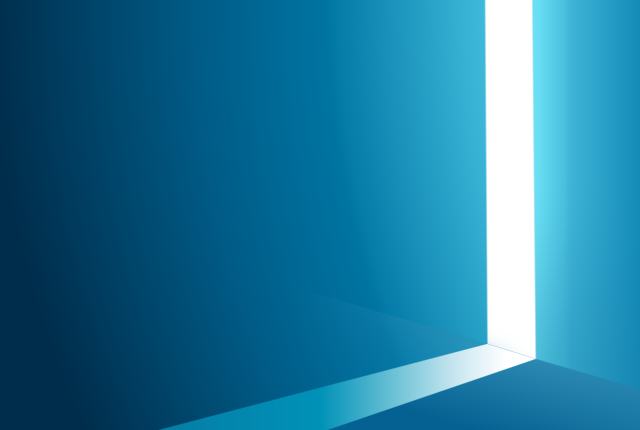
Reproduce this background procedurally as a WebGL 1 fragment shader.

```glsl
precision highp float;

uniform vec2 u_resolution;

const vec3 NAVY = vec3(0.0, 0.175, 0.295);
const vec3 DEEP = vec3(0.0, 0.36, 0.53);
const vec3 BLUE = vec3(0.0, 0.465, 0.645);
const vec3 CYAN = vec3(0.25, 0.73, 0.86);
const vec3 GLOW = vec3(0.42, 0.88, 0.96);
const vec3 TEAL = vec3(0.0, 0.57, 0.72);
const vec3 WHITE = vec3(1.0);

// Corners where the doorway meets the floor
const vec2 SILL_LEFT = vec2(0.7617, 0.2004);
const vec2 SILL_RIGHT = vec2(0.8372, 0.1654);

float ramp(float from, float to, float x) {
    return clamp((x - from) / (to - from), 0.0, 1.0);
}

// Signed distance to a line, positive on the left of a -> b
float lineSide(vec2 p, vec2 a, vec2 b) {
    vec2 along = normalize(b - a);
    vec2 offset = p - a;
    return along.x * offset.y - along.y * offset.x;
}

float cover(float d, float blur) {
    return smoothstep(-blur, blur, d);
}

vec3 leftWall(vec2 p) {
    float drop = 1.0 - p.y;
    float t = p.x - 0.15 * drop * drop;
    vec3 color = mix(NAVY, DEEP, ramp(-0.02, 0.31, t));
    color = mix(color, BLUE, ramp(0.31, 0.53, t));
    return mix(color, CYAN, ramp(0.51, 0.76, t));
}

vec3 rightWall(vec2 p) {
    float t = p.x - SILL_RIGHT.x;
    vec3 color = mix(GLOW, vec3(0.26, 0.72, 0.85), ramp(0.0, 0.055, t));
    color = mix(color, vec3(0.07, 0.54, 0.72), ramp(0.045, 0.165, t));
    float shade = smoothstep(0.6, 0.05, p.y);
    return mix(color, vec3(0.10, 0.50, 0.67), 0.4 * shade);
}

// Dim floor, paler along the foot of the wall
vec3 leftFloor(vec2 p, vec3 wall, float depth) {
    float sheen = ramp(0.46, 0.68, p.x) * exp(-depth * 9.0);
    return mix(wall, vec3(0.18, 0.54, 0.70), 0.42 * sheen);
}

vec3 rightFloor(vec2 p, float depth) {
    vec3 color = mix(vec3(0.17, 0.54, 0.70), vec3(0.02, 0.38, 0.57),
                     ramp(0.0, 0.19, depth));
    return mix(color, vec3(0.08, 0.46, 0.64), 0.3 * ramp(0.85, 1.0, p.x));
}

vec3 beamColor(float x) {
    vec3 color = mix(vec3(0.02, 0.49, 0.65), TEAL, ramp(0.25, 0.50, x));
    color = mix(color, vec3(0.40, 0.75, 0.83), ramp(0.50, 0.61, x));
    color = mix(color, vec3(0.78, 0.90, 0.94), ramp(0.61, 0.71, x));
    return mix(color, WHITE, ramp(0.71, 0.79, x));
}

void main() {
    vec2 p = gl_FragCoord.xy / u_resolution;
    float blur = 0.8 / u_resolution.y;

    // Left and right halves of the room
    float height = lineSide(p, SILL_LEFT, SILL_RIGHT);
    float leftFoot = lineSide(p, vec2(0.4818, 0.323), SILL_LEFT);
    float rightFoot = lineSide(p, SILL_RIGHT, vec2(1.0, 0.0953));
    vec3 wall = leftWall(p);
    vec3 leftRoom = mix(leftFloor(p, wall, max(-leftFoot, 0.0)), wall,
                        cover(leftFoot, blur));
    vec3 rightRoom = mix(rightFloor(p, max(-rightFoot, 0.0)), rightWall(p),
                         cover(rightFoot, blur));

    // Slanted beam on the floor
    float beamTop = lineSide(p, SILL_LEFT, vec2(0.2474, 0.0));
    float beamBottom = lineSide(p, SILL_RIGHT, vec2(0.5117, 0.0));
    float belowSill = cover(-height, blur);
    float beam = cover(beamTop, blur) * cover(-beamBottom, blur) * belowSill;

    // Bright opening between its two upright edges
    float doorLeft = lineSide(p, SILL_LEFT, vec2(0.758, 1.0));
    float doorRight = lineSide(p, SILL_RIGHT, vec2(0.832, 1.0));
    float pastRight = cover(-doorRight, blur);
    float door = cover(-doorLeft, blur) * (1.0 - pastRight) * (1.0 - belowSill);

    float onRight = max(pastRight, cover(beamBottom, blur) * belowSill);
    vec3 color = mix(leftRoom, rightRoom, onRight);
    color = mix(color, beamColor(p.x), beam);

    // Faint shade just above the sill
    float shade = exp(-max(height, 0.0) * 80.0) * ramp(0.835, 0.765, p.x);
    color = mix(color, mix(WHITE, vec3(0.90, 0.94, 0.97), shade), door);

    gl_FragColor = vec4(color, 1.0);
}
```
